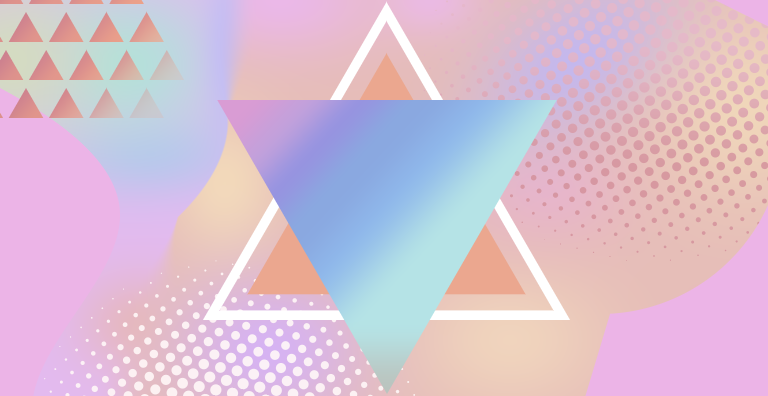
This background is drawn by a Shadertoy shader. Its source:

```glsl
// Pastel gradient blobs with halftone dots, small triangles and a large triangle emblem.

// Coverage of a signed distance, smoothed over about one pixel
float fill(float d) {
    return clamp(0.5 - d * iResolution.y / 3.96, 0.0, 1.0);
}

// Soft elliptical patch of tint laid over a base colour
vec3 glow(vec3 base, vec3 tint, vec2 offset, vec2 size) {
    vec2 k = offset / size;
    return mix(base, tint, exp(-dot(k, k)));
}

// Equilateral triangle pointing up, given its inradius (y runs downward)
float triangle(vec2 p, float inradius) {
    return max(abs(p.x) * 0.866 - p.y * 0.5, p.y) - inradius;
}

// Staggered, tilted grid of dots
float halftone(vec2 p, float angle, float radius) {
    float c = cos(angle), s = sin(angle);
    p = mat2(c, -s, s, c) * p / vec2(0.17, 0.115);
    p.x += 0.5 * mod(floor(p.y), 2.0);
    return fill(length((fract(p) - 0.5) * vec2(0.17, 0.115)) - radius) * step(0.004, radius);
}

// Mint and lavender fluid on the left
vec3 leftFluid(vec2 p) {
    vec3 c = vec3(0.89, 0.73, 0.94);
    c = glow(c, vec3(0.73, 0.76, 0.94), p - vec2(1.5, 1.55), vec2(0.95, 0.42));
    c = glow(c, vec3(0.70, 0.88, 0.86), p - vec2(1.25, 0.65), vec2(1.0, 0.8));
    c = glow(c, vec3(0.83, 0.86, 0.76), p - vec2(0.1, 0.6), vec2(0.8, 0.8));
    c = glow(c, vec3(0.76, 0.74, 0.96), p - vec2(2.3, 0.5), vec2(0.25, 0.9));
    return glow(c, vec3(0.90, 0.72, 0.75), p - vec2(1.4, 3.25), vec2(0.6, 0.5));
}

// Peach, lavender and tan fluid across the middle and right
vec3 mainFluid(vec2 p) {
    vec3 c = vec3(0.90, 0.74, 0.72);
    c = glow(c, vec3(0.92, 0.72, 0.91), p - vec2(2.8, 0.0), vec2(1.0, 0.55));
    c = glow(c, vec3(0.92, 0.73, 0.89), p - vec2(4.3, 0.0), vec2(0.5, 0.35));
    c = glow(c, vec3(0.95, 0.85, 0.73), p - vec2(2.25, 1.85), vec2(0.55, 0.75));
    c = glow(c, vec3(0.84, 0.70, 0.95), p - vec2(2.7, 3.5), vec2(0.95, 0.75));
    c = glow(c, vec3(0.94, 0.83, 0.74), p - vec2(5.1, 3.4), vec2(0.95, 0.7));
    c = glow(c, vec3(0.91, 0.71, 0.79), p - vec2(5.5, 1.9), vec2(0.8, 0.55));
    c = glow(c, vec3(0.94, 0.84, 0.73), p - vec2(7.45, 1.05), vec2(0.95, 0.95));
    // Diagonal lavender cloud
    vec2 d = p - vec2(5.75, 0.6);
    d = vec2(d.x * 0.8 - d.y * 0.6, d.x * 0.6 + d.y * 0.8);
    return glow(c, vec3(0.77, 0.72, 0.93), d, vec2(1.1, 0.62));
}

// Diagonal ramp of the large inverted triangle
vec3 emblemRamp(vec2 p) {
    float s = dot(p, vec2(0.73, 0.68));
    vec3 c = mix(vec3(0.85, 0.61, 0.83), vec3(0.76, 0.63, 0.86), smoothstep(2.5, 3.0, s));
    c = mix(c, vec3(0.59, 0.58, 0.88), smoothstep(2.9, 3.35, s));
    c = mix(c, vec3(0.54, 0.66, 0.88), smoothstep(3.3, 3.75, s));
    c = mix(c, vec3(0.56, 0.72, 0.92), smoothstep(3.8, 4.3, s));
    c = mix(c, vec3(0.71, 0.89, 0.90), smoothstep(4.15, 4.85, s));
    return mix(c, vec3(0.73, 0.77, 0.75), smoothstep(3.2, 3.9, p.y));
}

void mainImage(out vec4 fragColor, in vec2 fragCoord) {
    // Canvas is 7.68 by 3.96 units, measured from the top left
    vec2 p = vec2(fragCoord.x, iResolution.y - fragCoord.y) * 3.96 / iResolution.y;
    vec3 col = vec3(0.925, 0.705, 0.905);

    // Outline of the fluid body
    float rise = max(2.15 - p.y, 0.0) / 1.27;
    float leftEdge = 1.2 * (1.0 - rise * rise) - 0.88 * smoothstep(2.15, 4.1, p.y);
    float blob = length(vec2(p.x - 6.0, max(p.y - 1.3, 0.0))) - 1.84;
    blob = max(blob, 0.45 * (p.x - 7.15) - 0.9 * p.y);
    float leg = p.x - 6.1 + 0.3 * (p.y - 3.14);
    float body = fill(max(leftEdge - p.x, min(blob, leg)));

    // Fold between the two fluids, crisp only around its middle
    float bend = clamp((p.y - 1.2) / 0.97, 0.0, 1.0);
    float fold = 2.28 + 0.1 * max(1.2 - p.y, 0.0) - 0.5 * bend * bend - 0.3 * max(p.y - 2.17, 0.0);
    float blur = 0.012 + 0.2 * (1.0 - smoothstep(0.3, 1.3, p.y)) + 0.3 * smoothstep(2.2, 3.2, p.y);
    vec3 fluid = mix(leftFluid(p), mainFluid(p), smoothstep(-blur, blur, p.x - fold));
    col = mix(col, fluid, body);

    // Rose halftone on the right, white halftone at the lower left
    float roseFade = 1.0 - smoothstep(0.25, 1.0, length((p - vec2(6.6, 0.7)) / vec2(2.5, 2.0)));
    vec3 rose = mix(vec3(0.90, 0.72, 0.79), vec3(0.83, 0.57, 0.61), smoothstep(0.3, 1.8, p.y));
    col = mix(col, rose, 0.85 * body * halftone(p, 0.25, 0.052 * sqrt(roseFade)));
    float whiteFade = 1.0 - smoothstep(0.4, 1.85, length((p - vec2(2.3, 4.3)) / vec2(1.1, 0.95)));
    col = mix(col, vec3(1.0, 0.97, 0.97), 0.9 * halftone(p, 0.2, 0.056 * sqrt(whiteFade)));

    // Rows of small triangles fading toward the lower right
    float row = ceil((p.y - 0.04) / 0.38);
    float shift = 0.06 + 0.2 * mod(row, 2.0);
    float centre = shift + 0.402 * floor((p.x - shift) / 0.402 + 0.5);
    vec2 local = vec2(p.x - centre, p.y - 0.04 - 0.38 * row);
    float tile = fill(triangle(local + vec2(0.0, 0.1), 0.1));
    tile *= step(row, 3.5) * step(centre, min(1.35 + 0.35 * row, 1.7));
    float warmth = smoothstep(-0.2, 0.2, local.x + local.y + 0.12) * 0.45 + 0.3 * p.x;
    vec3 tileColor = mix(vec3(0.80, 0.50, 0.56), vec3(0.94, 0.65, 0.54), clamp(warmth, 0.0, 1.0));
    col = mix(col, tileColor, tile * (1.0 - 0.8 * smoothstep(1.5, 2.7, p.x + p.y)));

    // Emblem: white frame, orange triangle, inverted gradient triangle
    vec2 e = p - vec2(3.865, 2.14);
    col = mix(col, vec3(1.0), fill(abs(triangle(e, 1.012)) - 0.048));
    col = mix(col, vec3(0.92, 0.655, 0.56), fill(triangle(e, 0.803)));
    vec2 inverted = vec2(p.x - 3.87, 1.98 - p.y);
    col = mix(col, emblemRamp(p), fill(triangle(inverted, 0.98)));

    fragColor = vec4(col, 1.0);
}
```
